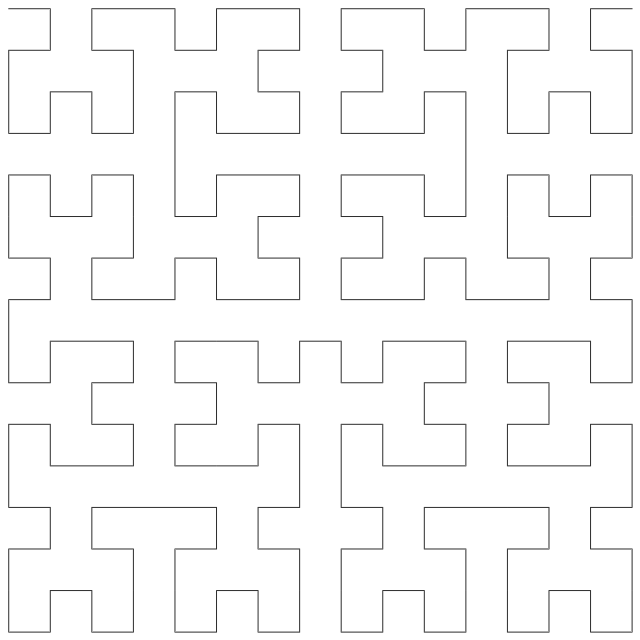
A WebGL 1 fragment shader for this pattern:

```glsl
precision highp float;
// Thin black Hilbert curve of order four on white, open at the top.
uniform vec2 u_resolution;

#define ORDER 4
#define GRID 16.0              // nodes per side, 2^ORDER
#define MARGIN (10.5 / 770.0)  // canvas edge to first node, from top left
#define PITCH (50.0 / 770.0)   // spacing of nodes
#define LINE_WIDTH (1.0 / 770.0)
#define INK vec3(0.0)
#define PAPER vec3(1.0)

// Position of a grid node along the curve; far negative outside the grid.
float hilbertIndex(vec2 node) {
    if (min(node.x, node.y) < 0.0 || max(node.x, node.y) >= GRID) return -9.0;
    float index = 0.0;
    float side = GRID;
    for (int level = 0; level < ORDER; level++) {
        side *= 0.5;
        vec2 quadrant = step(vec2(side - 0.5), node);
        index += side * side * (quadrant.x < 0.5 ? quadrant.y : 3.0 - quadrant.y);
        node -= quadrant * side;
        if (quadrant.y < 0.5) {
            if (quadrant.x > 0.5) node = side - 1.0 - node;
            node = node.yx;
        }
    }
    return index;
}

// Filtered coverage of a stroke leaving the origin along a grid axis.
float strokeCoverage(vec2 p, vec2 axis, float pixel) {
    float along = dot(p, axis);
    float across = abs(dot(p, axis.yx));
    float halfWidth = 0.5 * max(LINE_WIDTH, pixel);
    float body = clamp((halfWidth - across) / pixel + 0.5, 0.0, 1.0);
    float cap = clamp((0.5 * LINE_WIDTH + along) / pixel + 0.5, 0.0, 1.0);
    return body * cap * min(LINE_WIDTH / pixel, 1.0);
}

void main() {
    float pixel = 1.0 / min(u_resolution.x, u_resolution.y);
    vec2 uv = (gl_FragCoord.xy - 0.5 * u_resolution) * pixel + 0.5;
    vec2 p = vec2(uv.x, 1.0 - uv.y) - MARGIN;

    // Nearest node and its place on the curve
    vec2 node = clamp(floor(p / PITCH + 0.5), 0.0, GRID - 1.0);
    vec2 offset = p - node * PITCH;
    float index = hilbertIndex(node);

    // Join the node to neighbours that come just before or after it
    float ink = 0.0;
    vec2 axis = vec2(1.0, 0.0);
    for (int i = 0; i < 4; i++) {
        float gap = abs(hilbertIndex(node + axis) - index);
        if (abs(gap - 1.0) < 0.5) ink = max(ink, strokeCoverage(offset, axis, pixel));
        axis = vec2(-axis.y, axis.x);
    }

    gl_FragColor = vec4(mix(PAPER, INK, ink), 1.0);
}
```
